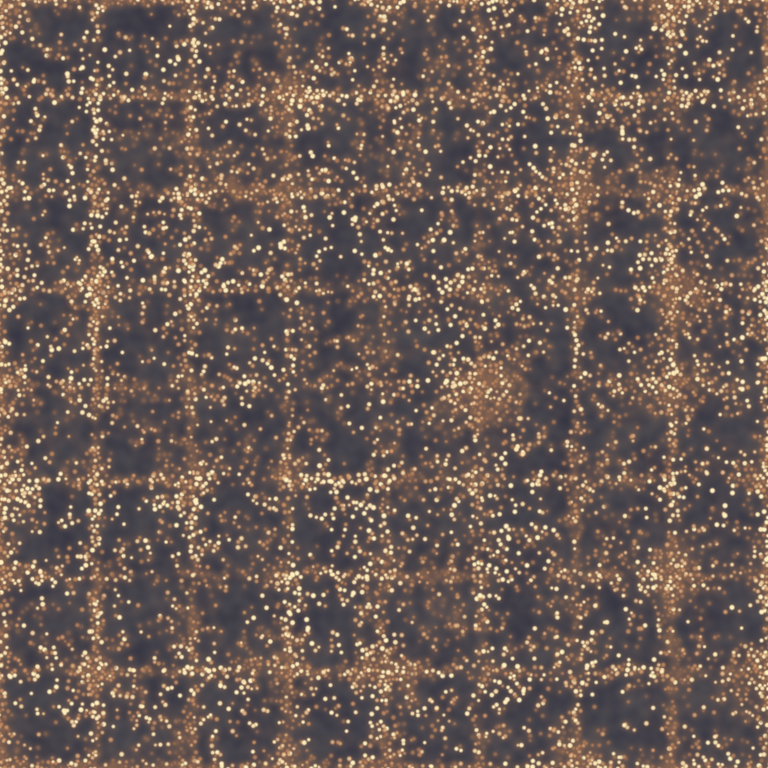
Give the GLSL for this texture, as a Shadertoy shader.

```glsl
// Gold and copper flecks on a slate ground, gathered along an 8 by 8 lattice.
// Jittered, glowing dots are kept or dropped by a density field made of worn
// lattice lines, bursts at the crossings and loose noise clumps.

#define REPEATS 8.0          // lattice cells across and down
#define DOT_CELLS 128.0      // dot sites across, per layer
#define DOT_RADIUS 0.52      // largest dot, in dot sites
#define LINE_WIDTH 0.055     // line half width, in lattice cells
#define BURST_SIZE 0.27      // burst radius, in lattice cells
#define LOOSE_DENSITY 0.17   // share of sites filled away from the lattice
#define LINE_DENSITY 0.70
#define BURST_DENSITY 0.85
#define HAZE 0.42            // copper dust below the dots
#define GLOW 0.30            // brown halo around each dot

const vec3 SLATE_DARK = vec3(0.210, 0.210, 0.262);
const vec3 SLATE_LIGHT = vec3(0.305, 0.295, 0.315);
const vec3 DUST = vec3(0.56, 0.41, 0.32);
const vec3 BROWN = vec3(0.52, 0.38, 0.30);
const vec3 COPPER = vec3(0.80, 0.55, 0.37);
const vec3 CREAM = vec3(1.00, 0.94, 0.74);

float hash(vec2 p) {
    vec3 q = fract(p.xyx * 0.1031);
    q += dot(q, q.yzx + 33.33);
    return fract((q.x + q.y) * q.z);
}

vec2 gradient(vec2 cell) {
    float angle = 6.2832 * hash(cell);
    return vec2(cos(angle), sin(angle));
}

// Gradient noise, roughly -0.7 to 0.7
float noise(vec2 p) {
    vec2 i = floor(p), f = p - i;
    vec2 u = f * f * f * (f * (f * 6.0 - 15.0) + 10.0);
    vec2 e = vec2(1.0, 0.0);
    float a = dot(gradient(i), f);
    float b = dot(gradient(i + e.xy), f - e.xy);
    float c = dot(gradient(i + e.yx), f - e.yx);
    float d = dot(gradient(i + e.xx), f - e.xx);
    return mix(mix(a, b, u.x), mix(c, d, u.x), u.y);
}

// One family of lines: each has its own strength and fades along its length
float wornLine(float across, float along, float seed) {
    float id = floor(across + 0.5);
    float offset = (across - id) / LINE_WIDTH;
    float outer = abs(id / REPEATS - 0.5) * 2.0;
    float wear = 0.8 + 0.9 * noise(vec2(id * 7.37 + seed, along * 1.3));
    return exp(-offset * offset) * wear * mix(0.4, 1.1, outer);
}

// Chance that a dot site is filled; p is in canvas units
float density(vec2 p) {
    vec2 q = p * REPEATS;
    vec2 node = floor(q + 0.5);
    float lines = max(wornLine(q.x, q.y, 3.1), wornLine(q.y, q.x, 41.7));
    float size = BURST_SIZE * (0.6 + 0.7 * hash(node + 61.0));
    float spread = length(q - node) / size;
    float power = hash(node + 23.0);
    float burst = exp(-spread * spread) * mix(0.1, 1.0, power * power);
    float clumps = 1.0 + 1.6 * noise(q * 1.7 + 9.4) + 2.6 * noise(q * 5.3 + 2.7);
    return LOOSE_DENSITY * max(clumps, 0.04)
         + LINE_DENSITY * max(lines, 0.0) + BURST_DENSITY * burst;
}

// Regions lean towards copper (positive) or cream (negative)
float warmth(vec2 p) {
    vec2 q = p * REPEATS;
    return noise(q * 1.1 + 31.6) + 0.5 * noise(q * 4.3 + 12.1);
}

vec3 metal(float tone) {
    vec3 low = mix(BROWN, COPPER, smoothstep(0.0, 0.5, tone));
    return mix(low, CREAM, smoothstep(0.4, 0.9, tone));
}

// Lays one layer of dots, bright in the middle, over the given colour
vec3 addDots(vec3 colour, vec2 p, float shift, float seed) {
    vec2 q = p * DOT_CELLS + shift;
    vec2 base = floor(q);
    float pixel = DOT_CELLS / min(iResolution.x, iResolution.y);
    float soft = max(0.34, pixel);
    for (int y = -1; y <= 1; y++)
    for (int x = -1; x <= 1; x++) {
        vec2 id = base + vec2(x, y);
        vec2 key = id + seed;
        vec2 jitter = vec2(hash(key + 5.0), hash(key + 71.0)) - 0.5;
        vec2 centre = id + 0.5 + 0.6 * jitter;
        vec2 site = (centre - shift) / DOT_CELLS;
        if (hash(key) > density(site)) continue;
        float tone = hash(key + 137.0) - 0.5 * warmth(site);
        float radius = DOT_RADIUS * mix(0.72, 1.0, hash(key + 211.0));
        float dist = length(q - centre);
        float rim = dist / radius;
        float mask = 1.0 - smoothstep(radius - soft, radius + 0.4 * soft, dist);
        // The halo only ever lightens what lies below
        float halo = GLOW * exp(-dist * dist / 0.45);
        colour = max(colour, mix(colour, DUST, halo));
        vec3 shade = metal(tone + 0.08 - 0.35 * rim * rim);
        colour = mix(colour, shade, mask * mix(0.5, 1.0, clamp(tone, 0.0, 1.0)));
    }
    return colour;
}

void mainImage(out vec4 fragColor, in vec2 fragCoord) {
    vec2 p = fragCoord / iResolution.xy;

    // Mottled slate with fine grain
    float mottle = 0.5 + 0.6 * noise(p * 17.0) + 0.45 * noise(p * 63.0);
    vec3 colour = mix(SLATE_DARK, SLATE_LIGHT, clamp(mottle, 0.0, 1.0));

    // Copper dust where the flecks gather
    float dust = density(p) * (0.9 + 0.8 * noise(p * 85.0 + 4.0));
    colour = mix(colour, DUST, clamp(HAZE * dust * (1.0 + warmth(p)), 0.0, 0.6));

    // Second layer is shifted half a site so its dots sit on the lines
    colour = addDots(colour, p, 0.0, 300.0);
    colour = addDots(colour, p, 0.5, 700.0);

    fragColor = vec4(colour, 1.0);
}
```
